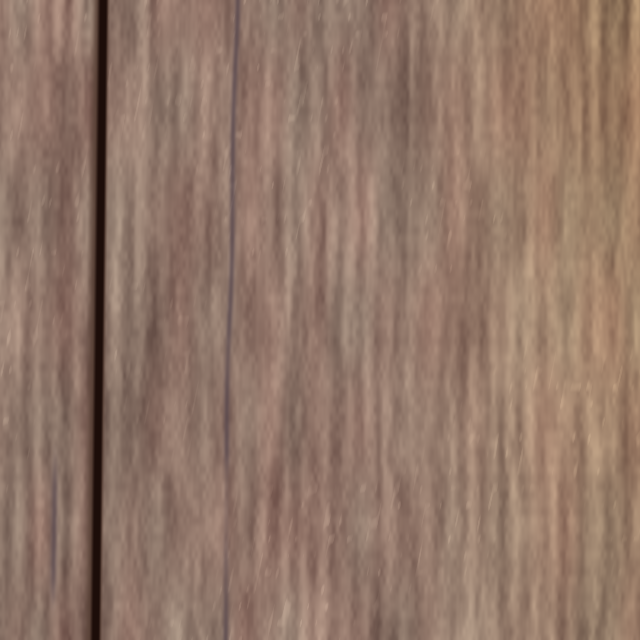
This texture is drawn by a WebGL 1 fragment shader. Its source:

```glsl
precision highp float;

uniform vec2 u_resolution;

const vec3 DARK_GRAIN = vec3(0.445, 0.345, 0.310);
const vec3 LIGHT_GRAIN = vec3(0.700, 0.595, 0.530);
const vec3 HONEY_TINT = vec3(1.04, 1.00, 0.86);
const vec3 CRACK_COLOR = vec3(0.33, 0.27, 0.30);
const vec3 EDGE_COLOR = vec3(0.32, 0.23, 0.19);
const vec3 GAP_COLOR = vec3(0.11, 0.05, 0.035);

float hash(vec2 p) {
    return fract(sin(dot(p, vec2(127.1, 311.7))) * 43758.5453);
}

float noise(vec2 p) {
    vec2 cell = floor(p);
    vec2 f = fract(p);
    f = f * f * (3.0 - 2.0 * f);
    float low = mix(hash(cell), hash(cell + vec2(1.0, 0.0)), f.x);
    float high = mix(hash(cell + vec2(0.0, 1.0)), hash(cell + vec2(1.0, 1.0)), f.x);
    return mix(low, high, f.y);
}

// Noise centred on zero, stretched by a separate frequency per axis
float streaks(vec2 p, vec2 frequency, float seed) {
    return noise(p * frequency + seed) - 0.5;
}

// Nearly regular growth lines whose depth fades in and out
float growthLines(vec2 p, float seed) {
    float drift = 3.5 * streaks(p, vec2(7.0, 1.3), seed)
                + 1.4 * streaks(p, vec2(20.0, 6.0), seed + 5.0);
    float depth = smoothstep(0.15, 0.85, noise(p * vec2(16.0, 5.0) + seed));
    return cos(6.2832 * p.x * 31.0 + drift) * depth;
}

// Pale scratches, slightly slanted against the grain
float flecks(vec2 p, float seed) {
    vec2 slanted = vec2(p.x - 0.18 * p.y, p.y);
    float scratch = smoothstep(0.76, 0.96, noise(slanted * vec2(170.0, 38.0) + seed));
    return scratch * smoothstep(0.35, 0.75, noise(p * vec2(7.0, 6.0) + seed));
}

float woodTone(vec2 p, float seed) {
    float tone = 0.55 + 0.19 * growthLines(p, seed);
    tone += 0.36 * streaks(p, vec2(11.0, 4.0), seed + 11.0);
    tone += 0.50 * streaks(p, vec2(55.0, 6.0), seed + 23.0);
    tone += 0.38 * streaks(p, vec2(110.0, 17.0), seed + 37.0);
    tone += 0.24 * streaks(p, vec2(200.0, 75.0), seed + 53.0);
    return tone + 0.24 * flecks(p, seed + 71.0);
}

// Soft vertical line with a broken, uneven strength
float crack(vec2 p, float center, float width, float seed) {
    float offset = (p.x - center) / width;
    float strength = smoothstep(0.15, 0.75, noise(vec2(seed, p.y * 9.0)));
    return exp(-offset * offset) * mix(0.25, 0.85, strength);
}

void main() {
    vec2 p = gl_FragCoord.xy / u_resolution;
    float gapCenter = mix(0.149, 0.161, p.y);
    float fromGap = p.x - gapCenter;
    float seed = fromGap < 0.0 ? 83.0 : 17.0;

    // Grain leans with the boards and wavers gently
    vec2 grain = p;
    grain.x += 0.012 * (1.0 - p.y) + 0.007 * streaks(p, vec2(3.0, 5.0), 3.0);
    float tone = woodTone(grain, seed);
    tone += 0.16 * (smoothstep(0.45, 1.0, p.x) - 0.35);
    vec3 color = mix(DARK_GRAIN, LIGHT_GRAIN, clamp(tone, -0.15, 1.15));

    // Honey glow at the upper right, rosy and grey shifts elsewhere
    float glow = smoothstep(0.55, 1.05, p.x) * mix(0.45, 1.0, p.y);
    color *= mix(vec3(1.0), HONEY_TINT, glow);
    float hueShift = streaks(grain, vec2(28.0, 6.0), 131.0);
    color += hueShift * vec3(0.030, -0.012, -0.008);

    // Thin violet cracks
    float longCenter = mix(0.350, 0.368, p.y) + 0.008 * streaks(p, vec2(0.0, 5.0), 7.0);
    float longCrack = crack(p, longCenter, 0.0045, 41.0);
    float shortSpan = smoothstep(0.02, 0.12, p.y) * (1.0 - smoothstep(0.22, 0.32, p.y));
    float shortCrack = crack(p, mix(0.082, 0.096, p.y), 0.005, 61.0) * shortSpan;
    color = mix(color, CRACK_COLOR, 0.8 * max(longCrack, shortCrack));

    // Gap between boards: rounded brown left edge, crisp right edge
    float bevel = smoothstep(-0.022, -0.007, fromGap) * (1.0 - smoothstep(0.006, 0.012, fromGap));
    float core = smoothstep(-0.010, -0.003, fromGap) * (1.0 - smoothstep(0.004, 0.009, fromGap));
    color = mix(color, EDGE_COLOR, 0.9 * bevel);
    color = mix(color, GAP_COLOR, core);

    gl_FragColor = vec4(color, 1.0);
}
```
